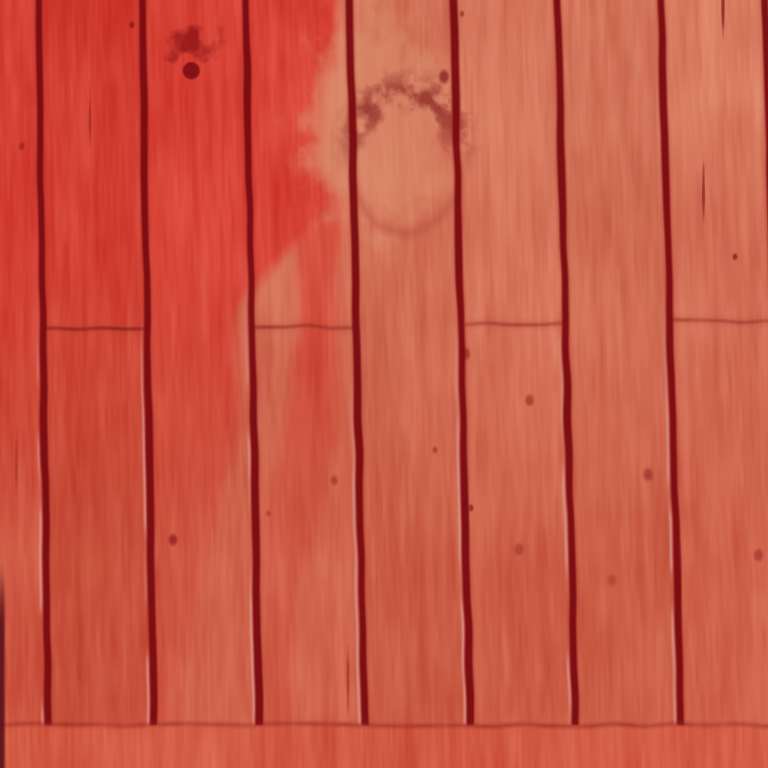
Reproduce this texture procedurally as a WebGL 1 fragment shader.

```glsl
precision highp float;
uniform vec2 u_resolution;

float hash(vec2 p) {
  return fract(sin(dot(p, vec2(127.1, 311.7))) * 43758.5453);
}

float noise(vec2 p) {
  vec2 i = floor(p), f = fract(p);
  f = f * f * (3.0 - 2.0 * f);
  return mix(mix(hash(i), hash(i + vec2(1.0, 0.0)), f.x),
             mix(hash(i + vec2(0.0, 1.0)), hash(i + 1.0), f.x), f.y);
}

float fbm(vec2 p) {
  float sum = 0.0, amp = 0.5;
  for (int i = 0; i < 4; i++) {
    sum += amp * noise(p);
    p = p * 2.03 + 7.1;
    amp *= 0.5;
  }
  return sum / 0.9375;
}

// Soft band of the given half width around zero
float band(float d, float halfWidth, float soft) {
  return 1.0 - smoothstep(halfWidth - soft, halfWidth + soft, abs(d));
}

void main() {
  vec2 p = gl_FragCoord.xy / u_resolution;
  p.y = 1.0 - p.y; // measured down from the top edge
  float soft = max(0.0022, 0.75 / u_resolution.y);
  vec3 darkRed = vec3(0.47, 0.04, 0.06);

  // Leaning boards that widen slightly toward the bottom
  float pitch = 0.1352 + 0.0022 * p.y;
  float along = (p.x - 0.0495 - 0.0145 * p.y) / pitch;
  float board = floor(along);
  float gap = (fract(along + 0.5) - 0.5) * pitch + 0.002 * (noise(vec2(floor(along + 0.5) * 9.0, p.y * 22.0)) - 0.5);
  float wall = 1.0 - smoothstep(0.944 - soft, 0.944 + soft, p.y);

  // Red paint on the left, worn to salmon on the right
  float wobble = 0.05 * (fbm(p * vec2(14.0, 7.0)) - 0.5);
  float edge = mix(0.43, 0.31, smoothstep(0.24, 0.42, p.y)) - 0.08 * smoothstep(0.4, 0.95, p.y);
  float worn = smoothstep(-0.012, 0.018, p.x - edge + wobble);
  float tongue = band(p.x - 0.42 + 0.06 * smoothstep(0.3, 0.9, p.y) + wobble, 0.032, 0.014)
               * smoothstep(0.22, 0.3, p.y);
  worn *= 1.0 - 0.7 * tongue;
  vec3 redPaint = mix(vec3(0.83, 0.25, 0.20), vec3(0.79, 0.32, 0.24), smoothstep(0.25, 0.75, p.y));
  vec3 salmon = mix(vec3(0.83, 0.46, 0.36), vec3(0.80, 0.37, 0.28), smoothstep(0.05, 0.9, p.y));
  vec3 color = mix(redPaint, salmon, worn);
  color = mix(color, vec3(0.83, 0.35, 0.26), (1.0 - wall) * 0.75);
  color += (hash(vec2(board, 3.0)) - 0.5) * 0.035 * wall;

  // Vertical grain and blotches
  float x = along * 0.136;
  float grain = fbm(vec2(x * 95.0, p.y * 7.0 + board * 5.0)) - 0.5;
  float fiber = noise(vec2(x * 260.0, p.y * 24.0)) - 0.5;
  float blotch = fbm(p * vec2(11.0, 8.0) + 4.0) - 0.5;
  color += vec3(0.07, 0.11, 0.10) * grain + vec3(0.03, 0.045, 0.04) * fiber + vec3(0.06, 0.10, 0.08) * blotch;

  // Peeled patch crossing a gap, with a brown arc and a faint ring
  float flake = fbm(p * vec2(45.0, 38.0));
  float peel = 1.0 - smoothstep(0.5, 1.1, length((p - vec2(0.49, 0.16)) / vec2(0.11, 0.16)) + flake - 0.5);
  color = mix(color, vec3(0.86, 0.56, 0.43), 0.55 * peel);
  vec2 q = (p - vec2(0.528, 0.215)) * vec2(1.0, 0.8);
  float arc = band(length(q) - 0.081 + 0.05 * (flake - 0.5), 0.013, 0.012) * smoothstep(0.02, -0.06, q.y);
  color = mix(color, vec3(0.58, 0.20, 0.18), arc * smoothstep(0.28, 0.62, flake) * 0.85);
  float ring = band(length(q) - 0.068 + wobble * 0.3, 0.005, 0.006) * smoothstep(0.0, 0.05, q.y);
  color = mix(color, vec3(0.70, 0.30, 0.24), ring * 0.4);

  // Scattered cracks and small knots
  for (int i = 0; i < 22; i++) {
    float n = float(i);
    vec2 center = vec2(hash(vec2(n, 1.7)), 0.92 * hash(vec2(n, 8.3)));
    vec2 size = i < 6 ? vec2(0.0025, 0.045) : vec2(0.006, 0.008) * (0.6 + 0.7 * hash(vec2(n, 5.1)));
    float mark = 1.0 - smoothstep(0.3, 1.2, length((p - center) / size) + 0.6 * (flake - 0.5));
    color = mix(color, darkRed, mark * (0.25 + 0.4 * hash(vec2(n, 2.9))));
  }
  float knot = 1.0 - smoothstep(0.009, 0.013, length(p - vec2(0.249, 0.092)));
  float bruise = 1.0 - smoothstep(0.3, 1.0, length((p - vec2(0.25, 0.052)) / vec2(0.035, 0.03)) + 1.6 * (flake - 0.5));
  color = mix(color, darkRed, max(knot * 0.85, bruise * 0.6));

  // Butt joints on every other board
  float joint = p.y - 0.429 + 0.0018 * board + 0.004 * (noise(vec2(p.x * 30.0, 2.0)) - 0.5);
  float jointed = (1.0 - mod(board, 2.0)) * step(0.0, board);
  float jointWear = mix(0.75, 0.4, smoothstep(0.1, 0.5, p.x)) * (0.6 + 0.7 * flake);
  color = mix(color, vec3(0.52, 0.11, 0.10), jointed * jointWear * band(joint, 0.0022, 0.0025));
  color = mix(color, vec3(0.65, 0.22, 0.17), jointed * 0.25 * band(joint, 0.004, 0.008));

  // Gaps with chipped pale lips on their left side
  float lip = band(gap + 0.0072, 0.0018, 0.0022) * smoothstep(0.3, 0.62, p.y);
  lip *= smoothstep(0.2, 0.65, noise(vec2(floor(along + 0.5) * 13.0, p.y * 17.0)));
  color = mix(color, vec3(0.86, 0.62, 0.60), lip * wall * 0.8);
  color = mix(color, vec3(0.66, 0.17, 0.15), band(gap, 0.006, 0.004) * wall * 0.45);
  float gapWidth = 0.0038 + 0.0012 * noise(vec2(floor(along + 0.5) * 5.0, p.y * 9.0));
  color = mix(color, darkRed, band(gap, gapWidth, soft) * wall * 0.93);

  // Shadow above the bottom rail and at the lower left corner
  float railLine = p.y - 0.944 + 0.004 * (noise(vec2(p.x * 25.0, 6.0)) - 0.5);
  color = mix(color, vec3(0.57, 0.15, 0.12), band(railLine, 0.002, 0.005) * (0.35 + 0.5 * flake));
  float corner = (1.0 - smoothstep(0.003, 0.009, p.x)) * smoothstep(0.72, 0.82, p.y);
  color = mix(color, vec3(0.32, 0.05, 0.09), corner * 0.85);

  gl_FragColor = vec4(clamp(color, 0.0, 1.0), 1.0);
}
```
